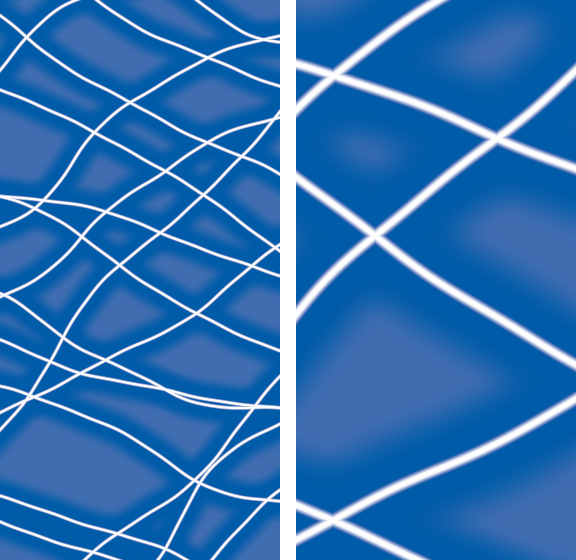
Left, the full canvas; right, a detail of the centre.
Reproduce this pattern procedurally as a WebGL 1 fragment shader.

```glsl
precision highp float;
// Draws a loose net of white wavy threads over blue, with soft pale patches in its meshes.

uniform vec2 u_resolution;

const vec3 DEEP_BLUE = vec3(0.0, 0.36, 0.66);
const vec3 PALE_BLUE = vec3(0.25, 0.425, 0.69);
const vec3 FRINGE = vec3(0.24, 0.38, 0.68);
const vec3 WHITE = vec3(0.995, 0.995, 1.0);

const float TAU = 6.2831853;
const int REACH = 6; // threads on each side of the centre

// Hash without sine: four values in 0..1 from a thread number and a seed
vec4 hash4(vec2 key) {
  vec4 q = fract(key.xyxy * vec4(0.1031, 0.1030, 0.0973, 0.1099));
  q += dot(q, q.wzxy + 33.33);
  return fract((q.xxyz + q.yzzw) * q.zywx);
}

// Height (x) and slope (y) of a wave at position u
vec2 wave(float u, float amplitude, float frequency, float phase) {
  float angle = u * frequency + phase * TAU;
  return amplitude * vec2(sin(angle), frequency * cos(angle));
}

// Distance from q to one wandering thread that runs along the x axis
float threadDistance(vec2 q, float base, float tilt, float sway, vec4 rnd) {
  vec2 path = vec2(base + tilt * q.x, tilt);
  path += wave(q.x, sway, 3.6 + 1.6 * rnd.z, rnd.x);
  path += wave(q.x, sway * 0.2, 9.0 + 3.0 * rnd.w, rnd.y);
  path += wave(q.x, 0.0012, 31.0, rnd.z);
  return abs(q.y - path.x) / sqrt(1.0 + path.y * path.y);
}

// One family of threads: x = nearest distance, y = openness of the mesh
vec2 threadFamily(vec2 p, float angle, float spacing, float sway, float seed) {
  vec2 along = vec2(cos(angle), sin(angle));
  vec2 q = vec2(dot(p, along), dot(p, vec2(-along.y, along.x)));
  float nearest = 10.0;
  float openness = 1.0;
  for (int i = -REACH; i <= REACH; i++) {
    vec2 key = vec2(float(i) + 20.0, seed);
    vec4 place = hash4(key);
    vec4 shape = hash4(key + vec2(51.0, 17.0));
    float base = (float(i) + 0.75 * (place.x - 0.5)) * spacing;
    float tilt = 0.36 * (place.y - 0.5);
    float d = threadDistance(q, base, tilt, sway * (0.5 + place.z), shape);
    nearest = min(nearest, d);
    openness *= smoothstep(0.028, 0.085, d);
  }
  return vec2(nearest, openness);
}

void main() {
  // Canvas width is one unit, origin in the middle
  vec2 p = (gl_FragCoord.xy - 0.5 * u_resolution) / u_resolution.x;

  // Falling and rising threads cross to form the net
  vec2 falling = threadFamily(p, -0.40, 0.205, 0.042, 3.0);
  vec2 rising = threadFamily(p, 0.68, 0.26, 0.062, 11.0);
  float d = min(falling.x, rising.x);

  // Pale patches, then thread edge and core
  vec3 color = mix(DEEP_BLUE, PALE_BLUE, falling.y * rising.y);
  color = mix(color, FRINGE, 1.0 - smoothstep(0.006, 0.0095, d));
  color = mix(color, WHITE, 1.0 - smoothstep(0.0015, 0.0085, d));
  gl_FragColor = vec4(color, 1.0);
}
```
